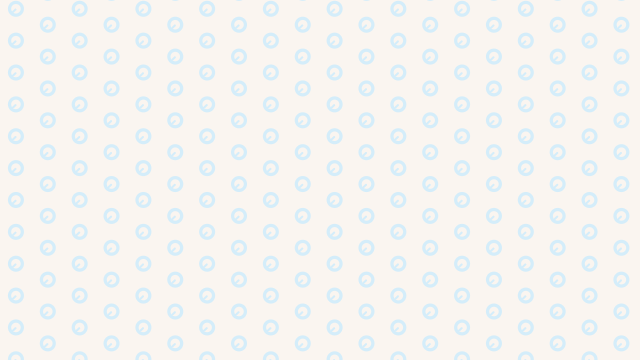
This pattern is drawn by a Shadertoy shader. Its source:

```glsl
// Pale blue rings on warm white, each with a short hand pointing down-left.
// Columns are evenly spaced and every other one is raised by half a pitch;
// one cell is folded with fract and drawn from distance functions.

const vec3 PAPER = vec3(0.98, 0.96, 0.94);
const vec3 BLUE = vec3(0.83, 0.93, 0.98);

// Lengths in canvas heights
const float PITCH = 0.08852;
const float BASELINE = 0.0019;

// Lengths in pitches
const float RING_RADIUS = 0.2;
const float RING_HALF_WIDTH = 0.051;
const vec2 HAND_START = vec2(-0.015, -0.025);
const vec2 HAND_END = vec2(-0.13, -0.135);
const float HAND_HALF_WIDTH = 0.032;

float ringDistance(vec2 p, float radius, float halfWidth) {
    return abs(length(p) - radius) - halfWidth;
}

float capsuleDistance(vec2 p, vec2 a, vec2 b, float halfWidth) {
    vec2 axis = b - a;
    float t = clamp(dot(p - a, axis) / dot(axis, axis), 0.0, 1.0);
    return length(p - a - axis * t) - halfWidth;
}

// Position relative to the nearest ring centre, in pitches
vec2 staggeredCell(vec2 p) {
    float column = floor(p.x);
    float lift = 0.5 * mod(column, 2.0);
    return vec2(fract(p.x) - 0.5, fract(p.y - lift + 0.5) - 0.5);
}

float motifDistance(vec2 p) {
    float ring = ringDistance(p, RING_RADIUS, RING_HALF_WIDTH);
    float hand = capsuleDistance(p, HAND_START, HAND_END, HAND_HALF_WIDTH);
    return min(ring, hand);
}

void mainImage(out vec4 fragColor, in vec2 fragCoord) {
    vec2 position = fragCoord / iResolution.y;
    vec2 cell = staggeredCell((position - vec2(0.0, BASELINE)) / PITCH);

    // One-pixel soft edge, measured in pitches
    float pixel = 1.0 / (iResolution.y * PITCH);
    float ink = clamp(0.5 - motifDistance(cell) / pixel, 0.0, 1.0);

    fragColor = vec4(mix(PAPER, BLUE, ink), 1.0);
}
```
